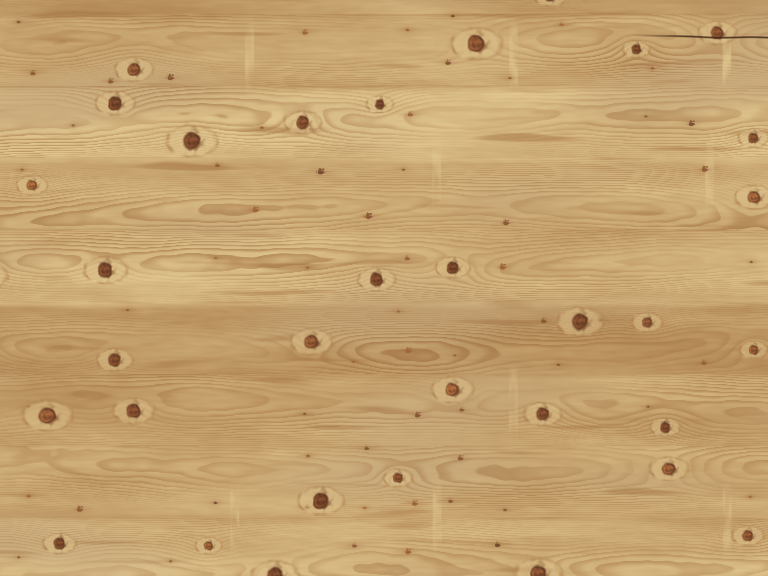
Reproduce this texture procedurally as a Shadertoy shader.

```glsl
const float BOARD_COUNT = 8.0;
const float BOARD_SHIFT = 0.2;
const float BOARD_TONE[10] = float[10](0.70, 0.55, 0.47, 0.24, 0.74, 0.58, 0.86, 0.52, 0.28, 0.28);
const float EDGE_RINGS = 9.0;       // ring count from board centre to edge
const float RING_STRENGTH = 0.46;
const float KNOT_COLUMNS = 6.7;     // knot cells per canvas height
const float KNOT_CHANCE = 0.5;
const float KNOT_SWIRL = 5.0;
const vec2 SPECK_GRID = vec2(12.0, 12.0);
const float SPECK_CHANCE = 0.32;
const vec2 SCUFF_GRID = vec2(3.0, 5.0);
const float SCUFF_CHANCE = 0.2;

const vec3 WOOD_DARK = vec3(0.69, 0.525, 0.33);
const vec3 WOOD_LIGHT = vec3(0.86, 0.75, 0.535);
const vec3 WOOD_GREY = vec3(0.78, 0.665, 0.49);
const vec3 RING_BROWN = vec3(0.63, 0.44, 0.26);
const vec3 KNOT_DARK = vec3(0.37, 0.21, 0.13);
const vec3 KNOT_RED = vec3(0.65, 0.40, 0.23);
const vec3 SCUFF_PALE = vec3(0.89, 0.79, 0.57);
const vec3 CRACK_BROWN = vec3(0.24, 0.14, 0.09);

vec2 hash2(vec2 p) {
    vec3 q = fract(p.xyx * vec3(0.1031, 0.1030, 0.0973));
    q += dot(q, q.yzx + 33.33);
    return fract((q.xx + q.yz) * q.zy);
}

float corner(vec2 cell, vec2 offset) {
    return dot(hash2(cell + 57.0) * 2.0 - 1.0, offset);
}

float gradientNoise(vec2 p) {
    vec2 i = floor(p), f = p - i;
    vec2 u = f * f * f * (f * (f * 6.0 - 15.0) + 10.0);
    vec2 e = vec2(0.0, 1.0);
    return mix(mix(corner(i, f), corner(i + e.yx, f - e.yx), u.x),
               mix(corner(i + e.xy, f - e.xy), corner(i + e.yy, f - e.yy), u.x), u.y);
}

// Centre offset in xy, radius in z (zero where the cell is empty), redness in w
vec4 knotAt(vec2 cell, vec2 p) {
    vec2 place = hash2(cell + 11.3), kind = hash2(cell + 83.7);
    vec2 centre = vec2((cell.x + mix(0.2, 0.8, place.x)) / KNOT_COLUMNS,
                       (cell.y + mix(0.2, 0.8, place.y) - BOARD_SHIFT) / BOARD_COUNT);
    float radius = mix(0.0075, 0.0145, fract(kind.x * 17.0)) * step(kind.x, KNOT_CHANCE);
    return vec4(p - centre, radius, kind.y);
}

vec3 paintKnot(vec3 color, vec4 knot, float pixel) {
    vec2 q = knot.xy;
    float r = knot.z;
    float wobble = 0.25 * gradientNoise(q / r * 1.1 + knot.w * 40.0);
    float d = length(q * vec2(1.0, mix(0.85, 1.1, knot.w))) / r + wobble;
    float soft = 0.07 + pixel / r;

    // Pale eye with a thin outline, brown bark smear, then the core
    float oval = length(q * vec2(0.62, 1.0)) / r + wobble;
    color = mix(color, WOOD_LIGHT, 0.5 * smoothstep(2.2, 1.5, oval));
    float outline = smoothstep(0.3, 0.0, abs(oval - 1.9)) * (0.5 + gradientNoise(q / r + 3.0));
    color = mix(color, RING_BROWN, 0.6 * outline);
    float smear = smoothstep(2.0, 0.9, d) * smoothstep(-0.1, 0.35, gradientNoise(q / r * 1.1 + 9.0));
    color = mix(color, RING_BROWN * 0.85, 0.75 * smear);
    vec3 core = mix(KNOT_DARK, KNOT_RED, 0.25 + 0.7 * knot.w);
    core *= 1.0 + 0.05 * sin(d * 12.0) + 0.35 * gradientNoise(q / r * 2.2);
    core = mix(core, KNOT_DARK, 0.7 * smoothstep(0.6, 0.95, d + 0.2 * q.x / r));
    return mix(color, core, smoothstep(1.0 + soft, 1.0 - soft, d));
}

vec3 paintSpeck(vec3 color, vec2 p, float pixel) {
    vec2 cell = floor(p * SPECK_GRID);
    vec2 kind = hash2(cell + 131.0);
    vec2 q = p - (cell + mix(vec2(0.3), vec2(0.7), hash2(cell + 29.0))) / SPECK_GRID;
    float present = step(kind.x, SPECK_CHANCE);
    float r = mix(0.0015, 0.005, kind.y * kind.y);
    float streak = exp(-abs(q.x) / 0.011 - abs(q.y) / 0.0035);
    color = mix(color, RING_BROWN, 0.7 * present * streak);
    float spot = smoothstep(r + pixel, r - pixel, length(q * vec2(0.8, 1.0)) + r * gradientNoise(q * 300.0));
    return mix(color, mix(KNOT_DARK, KNOT_RED, fract(kind.x * 31.0)), 0.8 * present * spot);
}

vec3 paintScuff(vec3 color, vec2 p) {
    vec2 cell = floor(p * SCUFF_GRID), kind = hash2(cell + 5.0);
    vec2 q = (fract(p * SCUFF_GRID) - vec2(mix(0.2, 0.8, kind.y), 0.5)) / SCUFF_GRID;
    float bar = smoothstep(0.009, 0.006, abs(q.x)) * smoothstep(0.07, 0.03, abs(q.y));
    float wear = clamp(0.3 + gradientNoise(p * vec2(60.0, 25.0)), 0.0, 0.8);
    return mix(color, SCUFF_PALE, bar * wear * step(kind.x, SCUFF_CHANCE));
}

void mainImage(out vec4 fragColor, in vec2 fragCoord) {
    vec2 p = fragCoord / iResolution.y;
    float pixel = 1.0 / iResolution.y;
    float boardY = p.y * BOARD_COUNT + BOARD_SHIFT;
    float board = floor(boardY), across = boardY - board;
    vec2 boardP = p + vec2(board * 7.3, board * 3.1);
    float column = floor(p.x * KNOT_COLUMNS);

    // Ring field: dense at board edges, broad arches near a drifting heart, swirled by knots
    float heart = 0.5 + 0.7 * (hash2(vec2(board, 3.0)).x - 0.5) + 0.35 * gradientNoise(boardP * vec2(1.3, 0.0));
    float side = across - heart;
    float field = side * side * 4.0 * EDGE_RINGS;
    field += 4.5 * gradientNoise(boardP * vec2(2.4, 8.0)) + 1.2 * gradientNoise(boardP * vec2(7.0, 24.0));
    field += 0.3 * gradientNoise(boardP * vec2(30.0, 60.0));
    for (float i = -2.0; i <= 2.0; i++) {
        vec4 knot = knotAt(vec2(column + i, board), p);
        float d = length(knot.xy * vec2(0.6, 1.0));
        field += KNOT_SWIRL * step(0.001, knot.z) * exp(-d / (2.6 * knot.z + 0.001));
    }
    float phase = fract(field);
    float ring = smoothstep(0.3, 0.88, phase) * smoothstep(1.0, 0.9, phase);
    ring = mix(ring, 0.35, smoothstep(0.35, 0.8, fwidth(field)));
    float ringFade = clamp(0.6 + 1.7 * gradientNoise(boardP * vec2(2.5, 12.0) + 20.0), 0.08, 1.4);

    // Board tone, cloudy variation, fine fibres and sparse brown streaks
    int index = int(board);
    float tone = mix(BOARD_TONE[index], BOARD_TONE[index + 1], smoothstep(0.9, 1.0, across));
    tone += 0.09 + 0.5 * gradientNoise(boardP * vec2(1.8, 9.0) + 4.0) + 0.3 * gradientNoise(p * vec2(4.0, 28.0));
    tone += 0.18 * gradientNoise(p * vec2(9.0, 75.0)) + 0.18 * gradientNoise(p * vec2(26.0, 160.0));
    vec3 color = mix(WOOD_DARK, WOOD_LIGHT, clamp(tone, -0.1, 1.1));
    color = mix(color, WOOD_GREY, 0.6 * smoothstep(0.0, 0.35, gradientNoise(p * vec2(2.0, 8.0) + 50.0)));
    color = mix(color, RING_BROWN, RING_STRENGTH * ring * ringFade);
    float streak = smoothstep(0.22, 0.5, gradientNoise(p * vec2(5.0, 60.0) + 70.0));
    color = mix(color, RING_BROWN, 0.45 * streak);
    float seam = smoothstep(0.03, 0.0, min(across, 1.0 - across));
    color = mix(color, RING_BROWN, seam * clamp(gradientNoise(boardP * vec2(6.0, 1.0)), 0.0, 0.3));

    // Marks
    color = paintScuff(color, p);
    color = paintSpeck(color, p, pixel);
    for (float i = -1.0; i <= 1.0; i++) {
        vec4 knot = knotAt(vec2(column + i, board), p);
        if (knot.z > 0.0) color = paintKnot(color, knot, pixel);
    }
    float crackY = 0.94 - 0.03 * (p.x - 1.1) + 0.006 * gradientNoise(vec2(p.x * 9.0, 0.5));
    float crack = smoothstep(0.0012 + pixel, 0.0, abs(p.y - crackY)) * smoothstep(1.08, 1.2, p.x);
    color = mix(color, CRACK_BROWN, 0.85 * crack);

    fragColor = vec4(color, 1.0);
}
```
